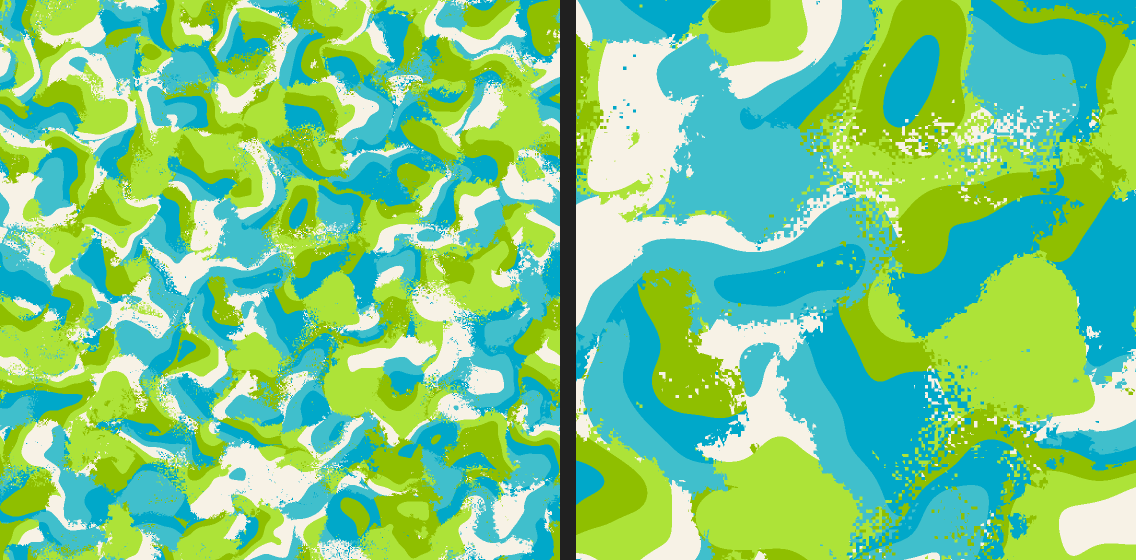
Left, the full canvas; right, a detail of the centre.
Give the GLSL for this pattern, as a WebGL 2 fragment shader.

```glsl
#version 300 es
precision highp float;
precision highp int;
// Torn camouflage in five flat colours: each cell of a warped cellular noise
// holds its own smooth colour bands, while the borders between cells are
// shattered by smaller cells and fine grain. Every layer wraps, so it tiles.
uniform vec2 u_resolution;
out vec4 fragColor;

const float TAU = 6.2831853;
const uint LCG = 1664525u;

// Two random values in 0..1 for a whole-numbered position
vec2 hash(vec2 c) {
    uvec2 v = uvec2(ivec2(c)) * LCG + 1013904223u;
    v.x += v.y * LCG;
    v.y += v.x * LCG;
    v ^= v >> 16u;
    v.x += v.y * LCG;
    v.y += v.x * LCG;
    v ^= v >> 16u;
    return vec2(v >> 8u) / 16777216.0;
}

// Layered sines with whole wave counts, about f per tile
vec2 waves(vec2 p, float f) {
    vec2 sum = vec2(0.0);
    for (int i = 0; i < 6; i++) {
        vec2 h = hash(vec2(float(i), f));
        float angle = TAU * (h.x + float(i)) / 6.0;
        vec2 count = round(f * (0.55 + 0.6 * h.y) * vec2(cos(angle), sin(angle)));
        sum += sin(TAU * dot(p, count) + 40.0 * h.yx);
    }
    return sum * 0.4;
}

// Nearest site of n by n wrapped cells: position in xy, random values in zw
vec4 nearestSite(vec2 p, float n) {
    vec2 base = floor(p * n), site = vec2(0.0), siteId = base;
    float best = 1e9;
    for (int y = -1; y <= 1; y++) {
        for (int x = -1; x <= 1; x++) {
            vec2 id = base + vec2(float(x), float(y));
            vec2 candidate = id + 0.05 + 0.9 * hash(mod(id, n) + n * 7.0);
            vec2 away = candidate - p * n;
            float d = dot(away, away);
            if (d < best) {
                best = d;
                site = candidate;
                siteId = id;
            }
        }
    }
    return vec4(site / n, hash(mod(siteId, n) + n * 7.0 + 500.0));
}

// Cyclic palette: olive, lime, cream, light blue, deep blue
vec3 palette(float t) {
    if (t < 0.21) return vec3(0.56, 0.75, 0.00);
    if (t < 0.42) return vec3(0.68, 0.89, 0.22);
    if (t < 0.60) return vec3(0.97, 0.95, 0.90);
    if (t < 0.80) return vec3(0.25, 0.75, 0.80);
    return vec3(0.00, 0.66, 0.79);
}

vec3 camouflage(vec2 uv) {
    // Smooth bending of the whole plane
    vec2 p = uv + 0.014 * waves(uv, 9.0) + 0.004 * waves(uv, 21.0);

    // Torn displacement, used only to choose the cell
    vec2 mask = smoothstep(-0.4, 1.2, waves(uv, 7.0));
    vec2 grain = hash(mod(floor(uv * 512.0), 512.0) + 900.0) - 0.5;
    vec2 chips = nearestSite(uv + 0.003 * grain, 150.0).zw - 0.5;
    vec2 shards = nearestSite(uv + 0.014 * chips, 56.0).zw - 0.5;
    vec2 tear = (0.024 * shards + 0.016 * chips) * (0.3 + mask.x);
    tear += grain * (0.004 + 0.034 * mask.y * mask.y);
    vec4 cell = nearestSite(p + tear, 12.0);

    // Off-centre arcs and a private wave field make the bands of the cell
    float d = length((p - cell.xy) * 12.0 + 1.4 * (cell.wz - 0.5));
    float direction = cell.w < 0.5 ? -1.0 : 1.0;
    float tone = cell.z + direction * 0.32 * d * d;
    tone += 0.19 * waves(p + cell.zw, 8.0).y;

    // Broken speckled cracks inside the cells
    float crack = smoothstep(0.13, 0.0, abs(waves(p + 0.5 * tear, 11.0).x));
    crack *= mask.y * step(-0.1, shards.y);
    tone += 0.4 * step(grain.y + 0.5, 0.6 * crack);
    return palette(fract(tone));
}

void main() {
    // Four samples per pixel smooth the edges
    vec3 color = vec3(0.0);
    for (int i = 0; i < 4; i++) {
        vec2 offset = vec2(float(i % 2), float(i / 2)) * 0.5 - 0.25;
        color += camouflage((gl_FragCoord.xy + offset) / u_resolution);
    }
    fragColor = vec4(color / 4.0, 1.0);
}
```
